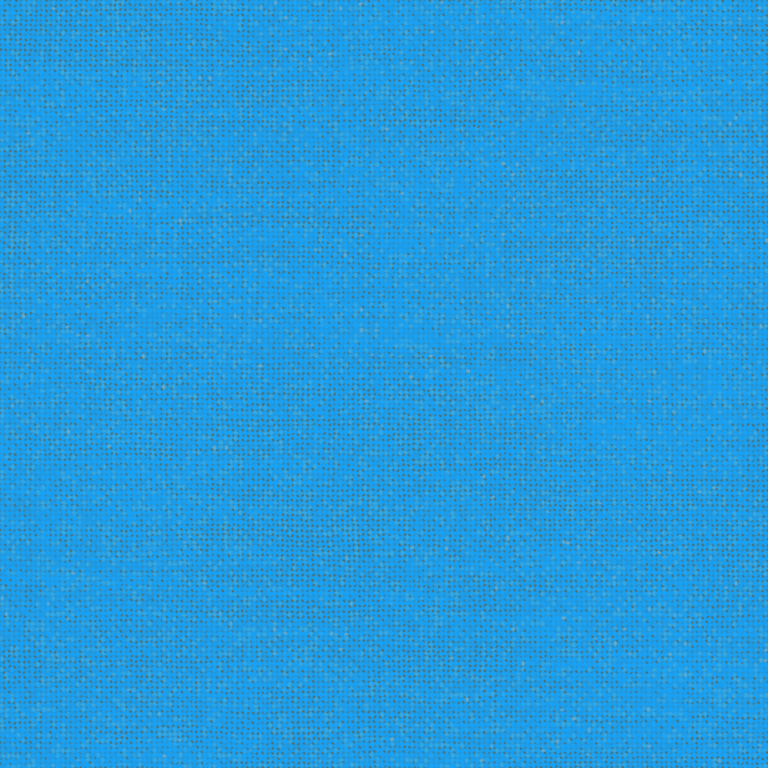
Reproduce this texture procedurally as a WebGL 1 fragment shader.

```glsl
precision highp float;
// Fine plain-weave blue cloth with chequered dark gaps and pale fibre flecks.
uniform vec2 u_resolution;

const vec2 THREADS = vec2(152.0, 152.0); // warp and weft counts per canvas
const float WOBBLE = 0.5;         // sideways drift of threads, in threads
const float STAGGER = 0.07;       // alternate shift of neighbouring gaps
const float PARITY = 0.2;         // alternate gaps open more
const vec2 GAP_SIZE = vec2(0.25, 0.27);
const float GAP_EDGE = 0.4;       // inner edge of the gap falloff
const float GAP_DEPTH = 0.95;
const float FLECK_AMOUNT = 0.75;
const float STREAK = 0.5;         // tone change from thread to thread
const float SOFTNESS = 1.1;       // filter width, in output samples
const int TAPS = 3;

const vec3 BRIGHT_BLUE = vec3(0.095, 0.637, 0.965);
const vec3 SHADE_BLUE = vec3(0.145, 0.575, 0.825);
const vec3 PALE_BLUE = vec3(0.29, 0.67, 0.83);
const vec3 LINT = vec3(0.50, 0.67, 0.74);
const vec3 GAP_BROWN = vec3(0.31, 0.43, 0.44);

float hash(vec2 p) {
  vec3 h = fract(vec3(p.xyx) * 0.1031);
  h += dot(h, h.yzx + 33.33);
  return fract((h.x + h.y) * h.z);
}

float noise(vec2 p) {
  vec2 i = floor(p);
  vec2 f = fract(p);
  f = f * f * (3.0 - 2.0 * f);
  return mix(mix(hash(i), hash(i + vec2(1.0, 0.0)), f.x),
             mix(hash(i + vec2(0.0, 1.0)), hash(i + 1.0), f.x), f.y);
}

// Colour of the cloth at p, measured in threads.
vec3 cloth(vec2 p) {
  // Threads bend gently along their length.
  vec2 bend = vec2(noise(p * vec2(0.2, 0.08) + 17.0),
                   noise(p * vec2(0.08, 0.2) + 71.0));
  vec2 q = p + WOBBLE * (bend - 0.5);
  vec2 cell = floor(q);
  vec2 local = fract(q) - 0.5;

  // Oval strands alternate over and under.
  float warpOnTop = mod(cell.x + cell.y, 2.0);
  vec2 strand = mix(local.yx, local, warpOnTop);
  float body = 1.1 - 2.4 * strand.x * strand.x - 1.4 * strand.y * strand.y;
  float warpTone = noise(vec2(cell.x * 0.8, q.y * 0.04) + 401.0);
  float weftTone = noise(vec2(q.x * 0.04, cell.y * 0.8) + 503.0);
  float tone = body - 0.25 * hash(cell + 5.0) + 0.2 * (warpOnTop - 0.5)
             + STREAK * (0.4 * warpTone + 0.6 * weftTone - 0.5);
  vec3 color = mix(SHADE_BLUE, BRIGHT_BLUE, clamp(tone, 0.0, 1.0));

  // Short pale fibres lie along the strands, with rare small lint.
  vec2 along = strand + vec2(0.35, 0.2) * (hash(cell + 83.0) - 0.5);
  float fibre = 1.0 - smoothstep(0.35, 1.0, length(along / vec2(0.42, 0.62)));
  float fleck = smoothstep(0.5, 1.0, hash(cell + 113.0));
  color = mix(color, PALE_BLUE, FLECK_AMOUNT * fleck * (0.2 + 0.8 * fibre));
  float lint = smoothstep(0.987, 0.998, hash(cell + 211.0));
  color = mix(color, LINT, 0.75 * lint * fibre);

  // Gaps lean and shift alternately around the crossings.
  vec2 corner = floor(q + 0.5);
  float side = 2.0 * mod(corner.x + corner.y, 2.0) - 1.0;
  vec2 parity = 2.0 * mod(corner.yx, 2.0) - 1.0;
  vec2 jitter = vec2(hash(corner + 601.0), hash(corner + 709.0)) - 0.5;
  vec2 fromGap = q - corner + STAGGER * parity + 0.14 * jitter;
  fromGap.x += 0.25 * fromGap.y * side;

  // They open where both threads run thin.
  float column = noise(vec2(corner.x * 0.9, q.y * 0.045) + 31.0);
  float row = noise(vec2(q.x * 0.035, corner.y * 0.9) + 53.0);
  float cloud = 0.6 * noise(q * vec2(0.035, 0.055) + 9.0)
              + 0.4 * noise(q * vec2(0.1, 0.14) + 37.0);
  float thin = 0.25 * column + 0.4 * row + 0.35 * cloud;
  float chance = hash(corner + 307.0);
  float openness = clamp(0.62 + 1.9 * (thin - 0.5) + 0.9 * (chance - 0.5)
                         + PARITY * side, 0.0, 1.0);
  float reach = length(fromGap / (GAP_SIZE * (0.75 + 0.4 * openness)));
  float gap = 1.0 - smoothstep(GAP_EDGE, 1.25, reach);
  return mix(color, GAP_BROWN, GAP_DEPTH * gap * openness);
}

void main() {
  vec2 scale = THREADS / min(u_resolution.x, u_resolution.y);
  vec3 total = vec3(0.0);

  // Average several taps to keep the fine weave smooth.
  for (int y = 0; y < TAPS; y++) {
    for (int x = 0; x < TAPS; x++) {
      vec2 offset = (vec2(float(x), float(y)) + 0.5) / float(TAPS) - 0.5;
      total += cloth((gl_FragCoord.xy + offset * SOFTNESS) * scale);
    }
  }
  gl_FragColor = vec4(total / float(TAPS * TAPS), 1.0);
}
```
